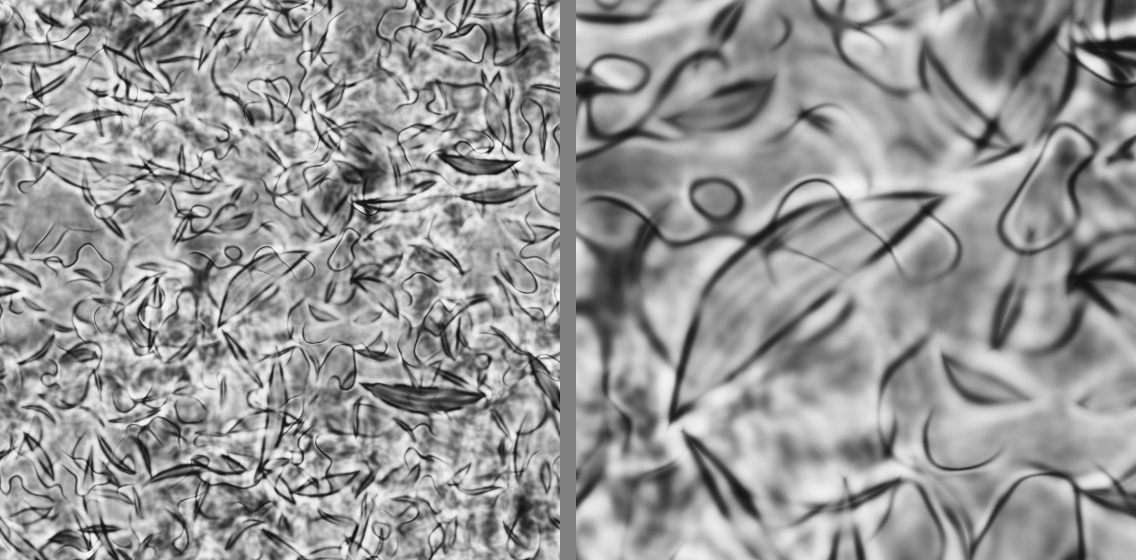
Left: the whole. Right: its middle third, enlarged.
A Shadertoy shader for this texture:

```glsl
// Grey micrograph of crowded crystal splinters in a crinkled ground.
// Warped gradient noise makes the ground; jittered grids scatter lens-shaped
// grains with broken dark rims, pale halos and streaked bodies over it.

const float PI = 3.14159265;
const float MEAN_TONE = 0.605;
const float CONTRAST = 1.12;
const float CLOUD_SCALE = 6.0;
const float CRINKLE_SCALE = 23.0;
const float CRACK_SCALE = 13.0;
const float WARP = 0.014;
const float RIM_WIDTH = 0.0029;
const float HALO_WIDTH = 0.0055;
const float BODY_EDGE = 0.002;
const float DARK_SHARE = 0.24;

vec4 hash4(vec2 p) {
    vec4 q = fract(p.xyxy * vec4(0.1031, 0.1030, 0.0973, 0.1099));
    q += dot(q, q.wzxy + 33.33);
    return fract((q.xxyz + q.yzzw) * q.zywx);
}

float cornerSlope(vec2 corner, vec2 offset) {
    float angle = 2.0 * PI * hash4(corner + 71.0).x;
    return dot(vec2(cos(angle), sin(angle)), offset);
}

// Gradient noise, roughly -0.7 to 0.7
float noise(vec2 p) {
    vec2 i = floor(p), f = fract(p);
    vec2 u = f * f * f * (f * (f * 6.0 - 15.0) + 10.0);
    vec2 e = vec2(1.0, 0.0);
    float low = mix(cornerSlope(i, f), cornerSlope(i + e, f - e), u.x);
    float high = mix(cornerSlope(i + e.yx, f - e.yx), cornerSlope(i + 1.0, f - 1.0), u.x);
    return mix(low, high, u.y);
}

float bell(float x) { return exp(-x * x); }

// Signed distance to a lens with pointed ends along x
float lens(vec2 p, float halfLength, float halfWidth) {
    float radius = (halfLength * halfLength + halfWidth * halfWidth) / (2.0 * halfWidth);
    float arcs = length(vec2(p.x, abs(p.y) + radius - halfWidth)) - radius;
    return max(arcs, abs(p.x) - halfLength * 1.04);
}

// Paints one jittered grid of grains over the tone
float scatterGrains(float tone, vec2 p, float cell, float seed, float density, float strength) {
    vec2 home = floor(p / cell);
    for (int y = -1; y <= 1; y++)
    for (int x = -1; x <= 1; x++) {
        vec2 id = home + vec2(x, y);
        vec4 place = hash4(id + seed);
        vec4 kind = hash4(id + seed + 137.0);
        if (kind.z > density) continue;

        vec2 q = p - (id + 0.5 + 0.9 * (place.xy - 0.5)) * cell;
        float angle = PI * place.z;
        q = mat2(cos(angle), -sin(angle), sin(angle), cos(angle)) * q;
        float halfLength = cell * mix(0.32, 0.62, place.w);
        float halfWidth = halfLength * mix(0.09, 0.32, kind.x * kind.x);
        q.y += (kind.w - 0.5) * 0.5 * q.x * q.x / halfLength;
        float d = lens(q, halfLength, halfWidth);
        if (d > 4.0 * HALO_WIDTH) continue;

        float streak = noise(vec2(q.x * 22.0, q.y * 120.0) + id * 7.3);
        float isDark = step(kind.y, DARK_SHARE);
        float body = mix(0.67 + 0.5 * streak, 0.27 + 0.6 * streak, isDark);
        float inside = smoothstep(BODY_EDGE, -BODY_EDGE, d);
        tone = mix(tone, body, inside * mix(0.4, 0.75, isDark) * strength);

        float broken = smoothstep(-0.32, 0.22, noise(p * 27.0 + id * 3.1));
        tone += 0.24 * strength * bell((d - 1.5 * HALO_WIDTH) / HALO_WIDTH);
        tone -= 0.62 * strength * broken * bell(d / RIM_WIDTH);
    }
    return tone;
}

// Cloudy, crinkled ground with smudges and meandering cracks
float groundTone(vec2 p) {
    float cloud = noise(p * CLOUD_SCALE + 3.7);
    float activity = mix(0.4, 1.25, smoothstep(-0.3, 0.3, noise(p * 4.3 + 19.0)));
    float crinkle = 0.42 * noise(p * CRINKLE_SCALE)
                  + 0.40 * noise(p * CRINKLE_SCALE * 2.1 + 5.3)
                  + 0.22 * noise(p * CRINKLE_SCALE * 4.2 + 9.1);
    float tone = MEAN_TONE + 0.23 * cloud + activity * crinkle;
    tone -= 0.28 * smoothstep(0.22, 0.55, noise(p * 7.0 + 41.0));

    for (int i = 0; i < 2; i++) {
        float shift = 31.0 * float(i);
        float crack = noise(p * CRACK_SCALE * (1.0 + 0.7 * float(i)) + shift);
        float shown = smoothstep(-0.05, 0.3, noise(p * 10.0 + shift + 57.0));
        tone += shown * (0.15 * bell((crack - 0.11) / 0.06) - 0.4 * bell(crack / 0.045));
    }
    return tone;
}

void mainImage(out vec4 fragColor, in vec2 fragCoord) {
    vec2 uv = fragCoord / iResolution.y;
    vec2 wobble = vec2(noise(uv * 15.0 + 11.0), noise(uv * 15.0 + 67.0));
    vec2 p = uv + WARP * wobble;

    float tone = groundTone(p);
    tone = scatterGrains(tone, p, 0.068, 211.0, 0.65, 0.65);
    vec2 gentle = uv + 0.35 * WARP * wobble;
    tone = scatterGrains(tone, gentle, 0.115, 317.0, 0.55, 0.85);
    tone = scatterGrains(tone, gentle, 0.185, 431.0, 0.6, 1.0);

    // Soft shoulders keep the deepest and palest tones distinct
    tone = 0.52 + 0.45 * tanh(CONTRAST * (tone - 0.52) / 0.45);
    fragColor = vec4(vec3(tone), 1.0);
}
```
